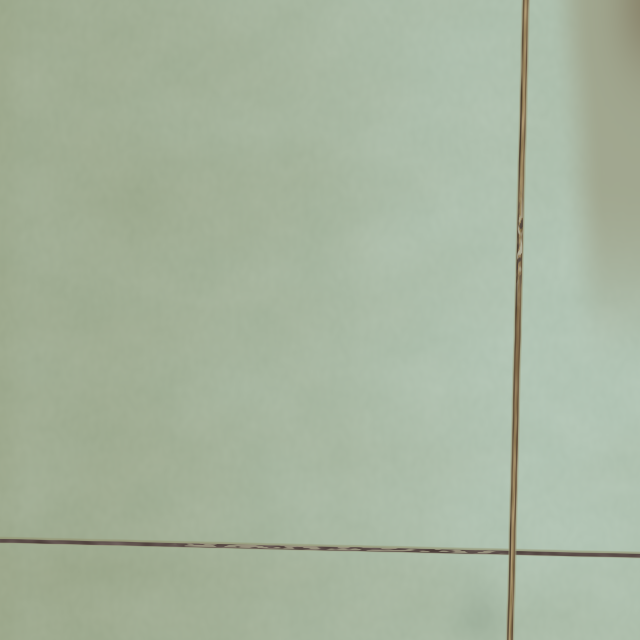
Write a WebGL 1 fragment shader that draws this texture.

```glsl
precision highp float;
// Pale green glazed tiles with worn grout lines and a soft shadow at the upper right.

uniform vec2 u_resolution;

vec2 hashGradient(vec2 cell) {
  vec2 h = vec2(dot(cell, vec2(127.1, 311.7)), dot(cell, vec2(269.5, 183.3)));
  return fract(sin(h) * 43758.55) * 2.0 - 1.0;
}

float gradientNoise(vec2 p) {
  vec2 i = floor(p);
  vec2 f = fract(p);
  vec2 w = f * f * f * (f * (f * 6.0 - 15.0) + 10.0);
  float a = dot(hashGradient(i), f);
  float b = dot(hashGradient(i + vec2(1.0, 0.0)), f - vec2(1.0, 0.0));
  float c = dot(hashGradient(i + vec2(0.0, 1.0)), f - vec2(0.0, 1.0));
  float d = dot(hashGradient(i + 1.0), f - 1.0);
  return mix(mix(a, b, w.x), mix(c, d, w.x), w.y);
}

float fbm(vec2 p) {
  float sum = 0.0;
  float amplitude = 0.5;
  for (int octave = 0; octave < 5; octave++) {
    sum += amplitude * gradientNoise(p);
    p = p * 2.03 + 17.3;
    amplitude *= 0.5;
  }
  return sum;
}

// Soft-edged stripe: 1 inside halfWidth, fading over the softness.
float stripe(float offset, float halfWidth, float softness) {
  return 1.0 - smoothstep(halfWidth - softness, halfWidth + softness, abs(offset));
}

float glow(vec2 p, vec2 center, vec2 radius) {
  vec2 q = (p - center) / radius;
  return exp(-dot(q, q));
}

vec3 tileGlaze(vec2 p) {
  // Cool light gathers toward the right, around the vertical joint.
  float light = 0.17 + 0.62 * smoothstep(0.0, 0.95, p.x);
  light += 0.25 * glow(p, vec2(0.87, 0.34), vec2(0.26, 0.32));
  light += 0.10 * glow(p, vec2(0.70, 0.85), vec2(0.22, 0.30));
  light += 0.07 * glow(p, vec2(0.42, 0.40), vec2(0.16, 0.12));
  light -= 0.10 * glow(p, vec2(0.40, 0.70), vec2(0.25, 0.12));
  light -= 0.12 * (1.0 - smoothstep(0.0, 0.05, p.x));
  light -= 0.10 * (1.0 - smoothstep(0.10, 0.16, p.y));
  light += 0.30 * fbm(p * vec2(4.0, 6.0) + 3.7);
  vec3 color = mix(vec3(0.615, 0.66, 0.55), vec3(0.70, 0.772, 0.71), clamp(light, 0.0, 1.0));

  // Cloudy mottling and fine grain.
  color += vec3(0.035, 0.025, 0.03) * fbm(p * vec2(11.0, 14.0) + 41.0);
  color += 0.012 * gradientNoise(p * vec2(95.0, 65.0));
  color -= vec3(0.045, 0.04, 0.04) * glow(p, vec2(0.75, 0.035), vec2(0.035, 0.045));

  // Warm shadow, browner into the corner.
  float shadowEdge = 0.868 + 0.065 * (1.0 - p.y) + 0.008 * gradientNoise(p * 6.0);
  float shadow = smoothstep(-0.012, 0.055, p.x - shadowEdge) * smoothstep(0.40, 0.72, p.y);
  color = mix(color, vec3(0.625, 0.645, 0.55), 0.9 * shadow);
  return mix(color, vec3(0.50, 0.46, 0.36), 0.7 * glow(p, vec2(1.02, 1.0), vec2(0.055, 0.11)));
}

void main() {
  vec2 p = gl_FragCoord.xy / u_resolution;
  float pixel = 1.0 / min(u_resolution.x, u_resolution.y);
  float soft = max(0.0011, 0.7 * pixel);
  vec3 color = tileGlaze(p);

  // Signed offsets from the two slightly tilted joints.
  float across = p.y - 0.155 + 0.0235 * p.x + 0.0006 * gradientNoise(vec2(p.x * 30.0, 2.5));
  float along = p.x - 0.797 - 0.0247 * p.y - 0.0006 * gradientNoise(vec2(p.y * 26.0, 7.5));

  // Horizontal joint: dark purple-brown with broken pale filler.
  color = mix(color, vec3(0.58, 0.58, 0.44), 0.65 * stripe(across - 0.0012, 0.0048, 0.0018));
  float grime = gradientNoise(vec2(p.x * 42.0, p.y * 90.0));
  vec3 darkGrout = vec3(0.34, 0.28, 0.27) + 0.14 * grime;
  color = mix(color, darkGrout, 0.93 * stripe(across, 0.0029, soft));
  float worn = smoothstep(0.26, 0.31, p.x) * (1.0 - smoothstep(0.76, 0.80, p.x));
  float chips = smoothstep(-0.08, 0.12, gradientNoise(vec2(p.x * 48.0, across * 260.0 + 4.0))
    + 0.13 * glow(p, vec2(0.32, 0.147), vec2(0.06)));
  color = mix(color, vec3(0.64, 0.62, 0.53), 0.82 * worn * chips * stripe(across - 0.0006, 0.0026, soft));

  // Vertical joint: tan core between dark, uneven edges.
  float streak = gradientNoise(vec2(along * 320.0, p.y * 24.0));
  color = mix(color, vec3(0.60, 0.59, 0.46), 0.65 * stripe(along, 0.0062, 0.0016));
  vec3 tanGrout = vec3(0.62, 0.54, 0.39) + 0.20 * streak;
  tanGrout = mix(tanGrout, vec3(0.44, 0.35, 0.24), 0.65 * glow(p, vec2(0.81, 0.46), vec2(0.3, 0.12)));
  color = mix(color, tanGrout, stripe(along, 0.0042, soft));
  float edgeWear = 0.72 + 0.6 * gradientNoise(vec2(p.y * 19.0, 12.5));
  color = mix(color, vec3(0.27, 0.22, 0.17), clamp(edgeWear, 0.0, 1.0) * stripe(along + 0.0033, 0.0012, soft));
  float rightWear = 0.55 + 0.8 * gradientNoise(vec2(p.y * 15.0, 31.5));
  color = mix(color, vec3(0.33, 0.26, 0.20), clamp(rightWear, 0.0, 1.0) * stripe(along - 0.0031, 0.0011, soft));

  // Pale flakes and dark gaps in the middle of the upper run.
  float flakes = gradientNoise(vec2(along * 180.0, p.y * 75.0));
  float flakeZone = glow(p, vec2(0.812, 0.62), vec2(0.2, 0.06)) * stripe(along, 0.0038, soft);
  color = mix(color, vec3(0.70, 0.69, 0.61), flakeZone * smoothstep(0.0, 0.25, flakes));
  color = mix(color, vec3(0.29, 0.25, 0.24), flakeZone * smoothstep(0.05, 0.3, -flakes));

  gl_FragColor = vec4(clamp(color, 0.0, 1.0), 1.0);
}
```
